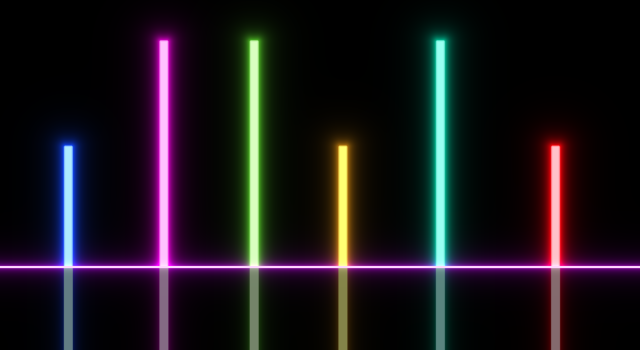
Give the GLSL for this background, as a WebGL 2 fragment shader.

```glsl
#version 300 es
precision highp float;
// Six upright neon tubes stand on a glowing magenta horizon line over a dark
// mirror floor. Each tube is a rounded-box distance with exponential halos;
// folding the height about the floor gives the dimmed reflections.
uniform vec2 u_resolution;
out vec4 outColor;

// Halo colour in rgb, tube height above the floor in w
const vec4 HALO[6] = vec4[6](
    vec4(0.06, 0.27, 1.00, 0.347), vec4(0.86, 0.00, 0.80, 0.648),
    vec4(0.30, 0.72, 0.14, 0.648), vec4(0.72, 0.46, 0.05, 0.347),
    vec4(0.00, 0.74, 0.58, 0.648), vec4(1.00, 0.00, 0.03, 0.347));

// Core colour in rgb, horizontal place from the centre in w
const vec4 CORE[6] = vec4[6](
    vec4(0.68, 0.92, 1.00, -0.719), vec4(1.00, 0.76, 1.00, -0.446),
    vec4(0.85, 1.00, 0.75, -0.188), vec4(1.00, 1.00, 0.45, 0.0655),
    vec4(0.60, 1.00, 0.95, 0.344), vec4(1.00, 0.76, 0.79, 0.673));

float roundedBox(vec2 p, vec2 halfSize, float radius) {
    vec2 q = abs(p) - halfSize + radius;
    return length(max(q, 0.0)) + min(max(q.x, q.y), 0.0) - radius;
}

// Tight bright rim plus a wide soft halo
float halo(float d) {
    return 0.62 * exp(-d / 0.011) + 0.36 * exp(-d / 0.038);
}

void main() {
    vec2 p = (gl_FragCoord.xy - vec2(0.5 * u_resolution.x, 0.0)) / u_resolution.y;
    float pixel = 1.0 / u_resolution.y;
    float height = p.y - 0.237;
    float floorDist = abs(height);
    float above = smoothstep(-pixel, pixel, height);

    // Horizon glow
    vec3 color = vec3(0.62, 0.0, 0.76)
               * (0.65 * exp(-floorDist / 0.008) + 0.36 * exp(-floorDist / 0.032));

    // Tube halos, weaker in the floor, and solid cores
    vec3 tubeColor = vec3(0.0);
    float tubeMask = 0.0;
    for (int i = 0; i < 6; i++) {
        vec2 q = vec2(p.x - CORE[i].w, floorDist);
        float d = roundedBox(q, vec2(0.0128, HALO[i].w), 0.005);
        color += HALO[i].rgb * halo(max(d, 0.0)) * mix(0.32, 1.0, above);

        float mask = 1.0 - smoothstep(-0.5 * pixel - 0.001, 0.5 * pixel + 0.001, d);
        float rim = smoothstep(-0.006, 0.001, d);
        vec3 lit = mix(CORE[i].rgb, HALO[i].rgb, 0.35 * rim);
        vec3 reflected = mix(CORE[i].rgb, vec3(0.9), 0.2) * 0.53;
        tubeColor += mask * mix(reflected, lit, above);
        tubeMask += mask;
    }
    color = color * (1.0 - tubeMask) + tubeColor;

    // Light spilling where tubes meet the horizon, then the bright line itself
    color += tubeMask * vec3(0.3, 0.22, 0.3) * exp(-floorDist / 0.008);
    float line = 1.0 - smoothstep(0.0012, 0.0022 + pixel, floorDist);
    color = mix(color, vec3(1.0, 0.84, 1.0), line);

    outColor = vec4(min(color, 1.0), 1.0);
}
```
